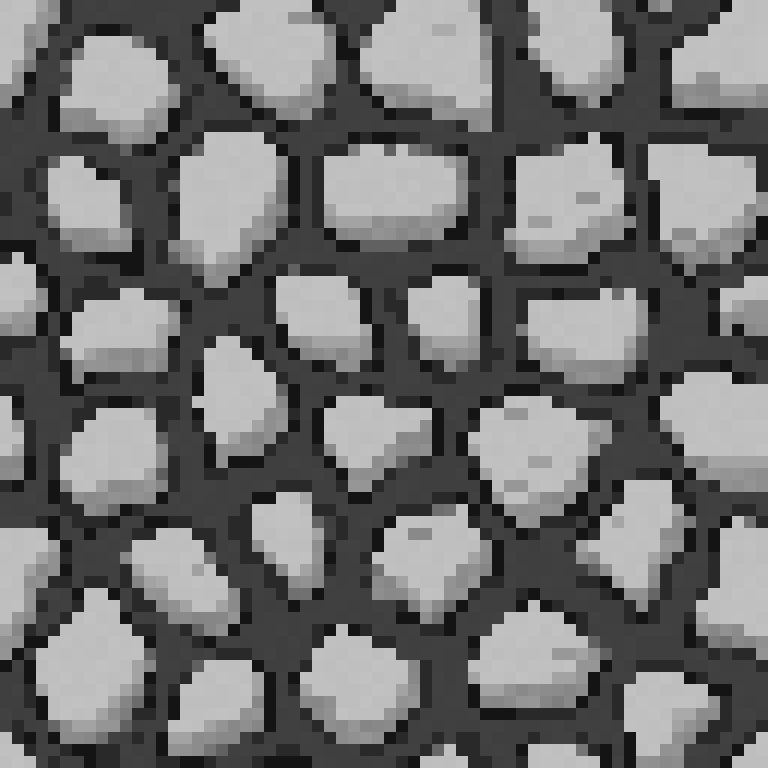
Reproduce this texture procedurally as a WebGL 2 fragment shader.

```glsl
#version 300 es
precision highp float;

uniform vec2 u_resolution;
out vec4 fragColor;

#define TEXELS 64.0            // blocks across the canvas
#define GRID vec2(5.0, 6.0)    // stones per side
#define JITTER 0.72            // scatter of the stone centres
#define GAP 1.28               // least half width of mortar, in texels
#define GAP_SPREAD 0.55        // extra mortar, varying per stone
#define ROUNDING 0.8           // softness of stone corners
#define WOBBLE 0.75            // waviness of stone outlines
#define OUTLINE 0.88           // thickness of the dark rim
#define SHADE_OFFSET vec2(0.6, -1.75)
#define LIGHT 0.75
#define MORTAR 0.25

const float TAU = 6.2831853;

vec2 hash22(vec2 p) {
    vec3 q = fract(p.xyx * vec3(0.1031, 0.1030, 0.0973));
    q += dot(q, q.yzx + 33.33);
    return fract((q.xx + q.yz) * q.zy);
}

// Layered sines that repeat at the canvas edge, roughly -1 to 1.
float waves(vec2 p, float seed) {
    vec2 a = p * TAU / TEXELS;
    return 0.5 * sin(7.0 * a.x + 4.0 * a.y + seed)
         + 0.3 * sin(-5.0 * a.x + 9.0 * a.y + 2.3 * seed)
         + 0.2 * sin(13.0 * a.x - 8.0 * a.y + 4.1 * seed);
}

// Centre of a stone, in texels; odd rows are staggered.
vec2 stoneCentre(vec2 id) {
    vec2 scatter = (hash22(mod(id, GRID) + 17.0) - 0.5) * JITTER;
    vec2 stagger = vec2(0.5 * mod(id.y, 2.0), 0.0);
    return (id + 0.5 + scatter + stagger) * TEXELS / GRID;
}

// Distance inside a stone (positive) or out into the mortar (negative).
float stoneDepth(vec2 p) {
    p += WOBBLE * vec2(waves(p, 1.0), waves(p.yx, 5.0));
    vec2 base = floor(p * GRID / TEXELS);

    // Nearest stone
    vec2 nearest = vec2(0.0), nearestId = base;
    float best = 1e6;
    for (int y = -2; y <= 2; y++)
    for (int x = -2; x <= 2; x++) {
        vec2 id = base + vec2(x, y);
        vec2 r = stoneCentre(id) - p;
        if (dot(r, r) < best) {
            best = dot(r, r);
            nearest = r;
            nearestId = id;
        }
    }

    // Smooth minimum of the distances to all its borders
    float sum = 0.0;
    for (int y = -2; y <= 2; y++)
    for (int x = -2; x <= 2; x++) {
        vec2 r = stoneCentre(base + vec2(x, y)) - p;
        vec2 across = r - nearest;
        if (dot(across, across) > 0.01) {
            float border = dot(0.5 * (r + nearest), normalize(across));
            sum += exp(-border / ROUNDING);
        }
    }
    float inset = GAP + GAP_SPREAD * hash22(mod(nearestId, GRID) + 41.0).x;
    return -ROUNDING * log(sum) - inset;
}

float stoneTone(vec2 p, float depth, vec2 grain) {
    float tone = LIGHT + 0.015 * (grain.x - 0.5);

    // Shaded lower side, in two greys
    float below = stoneDepth(p + SHADE_OFFSET) + 0.3 * waves(p, 9.0);
    if (below < 0.0) tone = mix(0.52, 0.59, grain.y);
    else if (below < 0.3) tone = 0.64;

    // Small blots and worn rim texels
    vec2 blot = hash22(floor(p / vec2(2.0, 1.0)) + 71.0);
    if (depth > 1.0 && blot.x < 0.03) tone = mix(0.52, 0.68, blot.y);
    if (depth < 0.3 && grain.x < 0.3) tone = mix(0.37, 0.5, grain.y);
    return tone;
}

float mortarTone(vec2 p, float depth, vec2 grain) {
    float tone = MORTAR + 0.01 * (grain.x - 0.5);

    // Broken dark rim, blackest in patches
    float patches = waves(p, 3.0) + 0.7 * (grain.y - 0.5);
    if (depth > -OUTLINE && patches > -0.52)
        tone = patches > 0.23 ? 0.08 : 0.16;
    else if (depth > -0.3 && grain.x < 0.35)
        tone = 0.38;
    return tone;
}

void main() {
    vec2 uv = gl_FragCoord.xy / u_resolution;
    vec2 texel = floor(uv * TEXELS) + 0.5;
    vec2 grain = hash22(texel + 103.0);

    float depth = stoneDepth(texel);
    float tone = depth > 0.0 ? stoneTone(texel, depth, grain)
                             : mortarTone(texel, depth, grain);
    fragColor = vec4(vec3(tone), 1.0);
}
```
